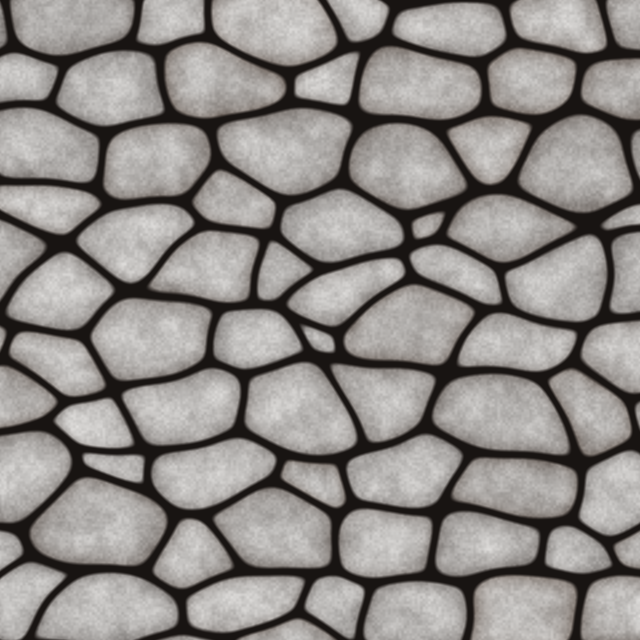
This texture is drawn by a three.js fragment shader. Its source:

```glsl
// Dry stone wall: rounded, mottled grey stones of mixed size in dark joints.
varying vec2 vUv;

const vec2  GRID         = vec2(6.3, 9.8);   // stones across and up
const float JITTER       = 0.62;             // scatter of stone centres
const float SIZE_SPREAD  = 0.62;             // difference of big and small stones
const float JOINT        = 0.0056;           // half width of the joints
const float SOFTNESS     = 0.0033;           // half width of the stone outline
const float ROUND_SMALL  = 230.0;            // corner sharpness, small stones
const float ROUND_BIG    = 85.0;             // corner sharpness, big stones
const float SHADE_SMALL  = 0.008;            // depth of the dark rim, small stones
const float SHADE_BIG    = 0.019;            // depth of the dark rim, big stones
const float MOTTLE       = 0.10;
const float GRAIN        = 0.13;
const vec3  JOINT_COLOR  = vec3(0.095, 0.078, 0.070);
const vec3  RIM_COLOR    = vec3(0.500, 0.480, 0.468);
const vec3  CENTER_COLOR = vec3(0.775, 0.768, 0.760);
const vec3  STAIN_COLOR  = vec3(0.500, 0.455, 0.425);

float hash(vec2 p) {
  vec3 a = fract(vec3(p.xyx) * 0.1031);
  a += dot(a, a.yzx + 33.33);
  return fract((a.x + a.y) * a.z);
}

float valueNoise(vec2 p) {
  vec2 i = floor(p);
  vec2 f = fract(p);
  f = f * f * (3.0 - 2.0 * f);
  float low  = mix(hash(i), hash(i + vec2(1.0, 0.0)), f.x);
  float high = mix(hash(i + vec2(0.0, 1.0)), hash(i + vec2(1.0, 1.0)), f.x);
  return mix(low, high, f.y);
}

// Layered sines that bend the joints.
vec2 bend(vec2 p) {
  vec2 slow = sin(p.yx * vec2(23.0, 19.0) + vec2(0.7, 2.1) + 4.0 * p);
  vec2 fast = sin(p.yx * vec2(51.0, 43.0) + vec2(3.2, 1.4) + 17.0 * p);
  return 0.0065 * slow + 0.0028 * fast;
}

float stoneSize(vec2 id) {
  return hash(id + 71.0);
}

// Centre of a stone; alternate rows are shifted like courses.
vec2 stoneCenter(vec2 id) {
  vec2 scatter = vec2(hash(id + 13.0), hash(id + 47.0)) - 0.5;
  float shift = 0.5 * mod(id.y, 2.0) - 0.25;
  return id + 0.5 + JITTER * scatter + vec2(shift, 0.0);
}

// Squared distance less the weight of the stone.
float power(vec2 p, vec2 id) {
  vec2 d = p - stoneCenter(id);
  return dot(d, d) - SIZE_SPREAD * stoneSize(id);
}

// Stone that owns the point: its id in xy, rounded distance to its border in z.
vec3 findStone(vec2 p) {
  vec2 cell = floor(p);
  vec2 owner = cell;
  float best = 1e5;
  for (int y = -2; y <= 2; y++) {
    for (int x = -2; x <= 2; x++) {
      vec2 id = cell + vec2(float(x), float(y));
      float d = power(p, id);
      if (d < best) {
        best = d;
        owner = id;
      }
    }
  }

  // Smooth minimum over the straight borders rounds the corners.
  float sharpness = mix(ROUND_SMALL, ROUND_BIG, stoneSize(owner));
  vec2 center = stoneCenter(owner);
  float sum = 0.0;
  for (int y = -2; y <= 2; y++) {
    for (int x = -2; x <= 2; x++) {
      vec2 id = cell + vec2(float(x), float(y));
      vec2 across = center - stoneCenter(id);
      if (dot(across, across) > 0.0001) {
        float border = 0.5 * (power(p, id) - best) / length(across * GRID);
        sum += exp(-sharpness * border);
      }
    }
  }
  return vec3(owner, -log(max(sum, 1e-20)) / sharpness);
}

void main() {
  vec3 stone = findStone((vUv + bend(vUv)) * GRID + 20.0);
  vec2 id = stone.xy;
  float inside = stone.z - JOINT;

  // Dark rim rising to a pale centre, broken up by soft mottling.
  float reach = mix(SHADE_SMALL, SHADE_BIG, stoneSize(id));
  float blotch = valueNoise(vUv * 26.0) * 0.6 + valueNoise(vUv * 63.0 + 9.0) * 0.4;
  float glow = 1.0 - exp(-max(inside + 0.003, 0.0) / reach);
  glow = clamp(glow + 0.35 * (blotch - 0.5), 0.0, 1.0);

  float warmth = hash(id + 5.0);
  vec3 rim = mix(RIM_COLOR, STAIN_COLOR, warmth * warmth);
  vec3 color = mix(rim, CENTER_COLOR, glow);

  // Stone by stone tone, clouding and fine grain.
  float grain = valueNoise(vUv * 240.0) * 0.6 + valueNoise(vUv * 150.0 + 31.0) * 0.4;
  color += 0.05 * (hash(id + 29.0) - 0.5) - 0.02 * warmth * warmth;
  color += MOTTLE * (blotch - 0.5) + GRAIN * (grain - 0.5);

  float mask = smoothstep(-SOFTNESS, SOFTNESS, inside);
  gl_FragColor = vec4(mix(JOINT_COLOR, color, mask), 1.0);
}
```
